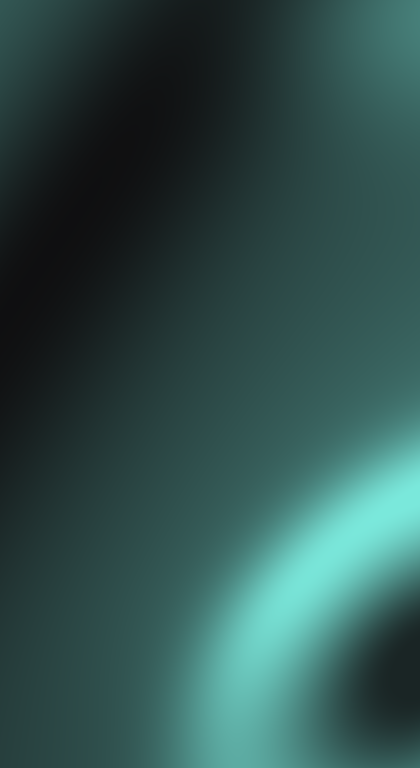
Write a Shadertoy shader that draws this background.

```glsl
// Soft dark streak crossing the upper left
float streakLight(vec2 p) {
    float side = dot(p, vec2(0.82, -0.574)) + 0.333;
    float rise = 1.0 - exp(-pow(side / 0.17, 2.0));
    float strength = side < 0.0 ? 0.38 : 0.27 * mix(0.75, 1.15, p.x / 0.547);
    return strength * rise;
}

// Haze in the top right corner
float cornerGlow(vec2 p) {
    vec2 q = (p - vec2(0.56, 1.0)) / vec2(0.23, 0.152);
    return 0.27 * exp(-dot(q, q));
}

// Radius measured along a tilted ellipse
float ellipseRadius(vec2 p) {
    vec2 q = p - vec2(0.553, 0.134);
    return length(vec2(0.46 * (q.x + q.y), 0.707 * (q.y - q.x)));
}

void mainImage(out vec4 fragColor, in vec2 fragCoord) {
    vec2 p = fragCoord / iResolution.xy * vec2(0.547, 1.0);
    float light = streakLight(p) + cornerGlow(p);

    // Bright rim with a tight falloff and a wide halo
    float radius = ellipseRadius(p);
    float outside = max(radius - 0.19, 0.0);
    float rim = 0.55 * exp(-pow(outside / 0.068, 2.0))
              + 0.15 * exp(-pow(outside / 0.2, 2.0));
    light += rim * mix(0.65, 1.0, smoothstep(0.0, 0.25, p.y));

    // Dark core inside the rim
    light = mix(0.1, light, smoothstep(0.03, 0.19, radius));

    vec3 charcoal = vec3(0.06, 0.06, 0.065);
    vec3 aqua = vec3(0.48, 0.91, 0.86);
    fragColor = vec4(mix(charcoal, aqua, clamp(light, 0.0, 1.0)), 1.0);
}
```
